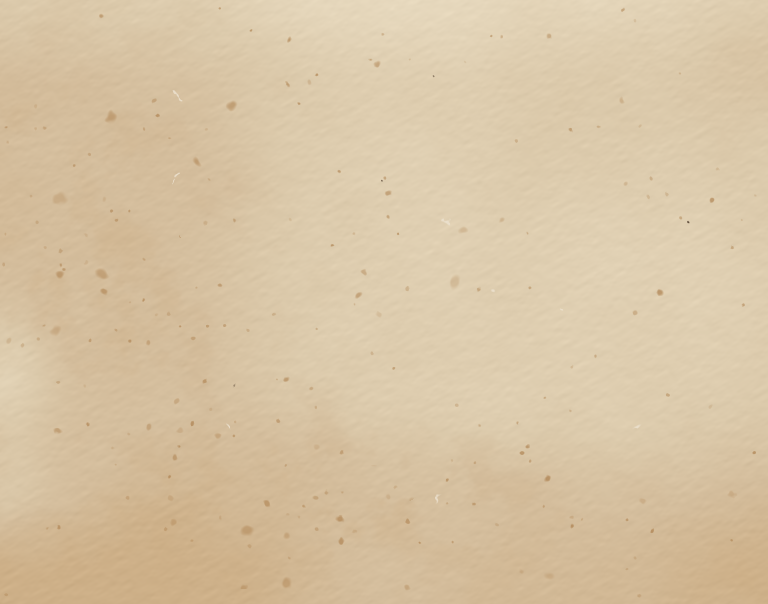
This texture is drawn by a Shadertoy shader. Its source:

```glsl
// Aged parchment: broad warm stains over cream paper with a fine slanted tooth.
// A scalar "age" field picks the tone; relief noise, foxing specks and pale
// scuffs are scattered on top with jittered grids.

#define CREAM vec3(0.890, 0.830, 0.720)
#define SAND  vec3(0.860, 0.790, 0.670)
#define TAN   vec3(0.830, 0.740, 0.610)
#define OCHRE vec3(0.810, 0.700, 0.550)
#define RUST  vec3(0.670, 0.490, 0.290)
#define SCUFF vec3(0.930, 0.890, 0.820)
#define BLOTCH_STRENGTH 0.55
#define GRAIN_STRENGTH 0.030
#define GRAIN_ANGLE 0.5
#define SPECK_CHANCE 0.16

float hash(vec2 p) {
    vec3 q = fract(vec3(p.xyx) * 0.1031);
    q += dot(q, q.yzx + 33.33);
    return fract((q.x + q.y) * q.z);
}

float noise(vec2 p) {
    vec2 i = floor(p), f = fract(p);
    f = f * f * (3.0 - 2.0 * f);
    return mix(mix(hash(i), hash(i + vec2(1, 0)), f.x),
               mix(hash(i + vec2(0, 1)), hash(i + vec2(1, 1)), f.x), f.y);
}

mat2 rotation(float a) {
    return mat2(cos(a), -sin(a), sin(a), cos(a));
}

float fbm(vec2 p) {
    float sum = 0.0, amp = 0.5;
    for (int i = 0; i < 5; i++) {
        sum += amp * noise(p);
        p = rotation(0.6) * p * 2.03 + 17.3;
        amp *= 0.5;
    }
    return sum / 0.97;
}

float glow(vec2 p, vec2 center, vec2 size) {
    vec2 d = (p - center) / size;
    return exp(-dot(d, d));
}

// Where foxing gathers: the left side and a patch low in the middle.
float foxing(vec2 uv) {
    return 0.15 + 0.55 * glow(uv, vec2(0.08, 0.55), vec2(0.28, 0.40))
                + 0.75 * glow(uv, vec2(0.50, 0.19), vec2(0.20, 0.11));
}

// One jittered spot per grid cell; chance and radius vary from cell to cell.
float specks(vec2 p, float cells, float chance, float radius, float seed) {
    vec2 id = floor(p * cells);
    vec2 key = id + seed;
    vec2 center = (id + 0.25 + 0.5 * vec2(hash(key + 3.1), hash(key + 7.7))) / cells;
    vec2 d = rotation(6.28 * hash(key + 5.9)) * (p - center);
    d.x *= 0.65 + 0.35 * hash(key + 9.2);
    float r = radius * mix(0.45, 1.0, hash(key + 11.4));
    float edge = length(d) + r * 0.8 * (noise(p * 0.9 / radius) - 0.5);
    float soft = max(0.5 * r, 0.8 / iResolution.y);
    float present = step(hash(key), chance);
    return present * mix(0.25, 0.9, hash(key + 13.6)) * (1.0 - smoothstep(r - soft, r + soft, edge));
}

// Rare short broken scratches.
float scuffs(vec2 p, float cells, float chance) {
    vec2 id = floor(p * cells);
    vec2 key = id + 71.0;
    vec2 center = (id + 0.3 + 0.4 * vec2(hash(key + 2.3), hash(key + 4.1))) / cells;
    vec2 d = rotation(3.14 * hash(key + 6.5)) * (p - center);
    d.y += 0.008 * (noise(p * 130.0) - 0.5);
    d.x -= clamp(d.x, -0.010, 0.010) * hash(key + 8.8);
    float line = 1.0 - smoothstep(0.0008, 0.0035, length(d));
    return step(hash(key), chance) * line * smoothstep(0.25, 0.6, noise(p * 190.0));
}

// Broad tone: 0 is fresh cream, 1 is deep ochre.
float ageField(vec2 uv, vec2 p) {
    float age = 0.27;
    age += 0.36 * (1.0 - smoothstep(0.0, 0.60, uv.x));
    age += 0.50 * (1.0 - smoothstep(0.0, 0.38, uv.y));
    age += 0.16 * glow(uv, vec2(0.52, 0.22), vec2(0.20, 0.09));
    age += 0.35 * glow(uv, vec2(1.00, 0.95), vec2(0.11, 0.12));
    age += 0.18 * glow(uv, vec2(1.00, 0.05), vec2(0.20, 0.16));
    age -= 0.38 * smoothstep(0.84, 1.02, uv.y);
    age -= 0.17 * glow(uv, vec2(0.88, 0.46), vec2(0.34, 0.22));
    age -= 0.45 * glow(uv, vec2(0.00, 0.38), vec2(0.06, 0.08));
    age -= 0.45 * glow(uv, vec2(0.00, 0.17), vec2(0.09, 0.10));
    age += BLOTCH_STRENGTH * (fbm(p * 3.2 + 4.0) - 0.5);
    age += 0.22 * foxing(uv) * smoothstep(0.50, 0.75, fbm(p * 15.0));
    return age;
}

// Embossed fibres, lit from above.
float paperGrain(vec2 p) {
    vec2 q = rotation(GRAIN_ANGLE) * p * vec2(1.0, 1.0);
    vec2 coarse = q * vec2(65.0, 130.0), fine = q * vec2(140.0, 230.0);
    float relief = noise(coarse) - noise(coarse + vec2(0.2, 0.7));
    return 0.65 * relief + 0.35 * (noise(fine) - noise(fine + vec2(0.3, 0.7)));
}

void mainImage(out vec4 fragColor, in vec2 fragCoord) {
    vec2 uv = fragCoord / iResolution.xy;
    vec2 p = fragCoord / iResolution.y;

    // Paper tone
    float tone = 3.0 * ageField(uv, p);
    vec3 color = mix(CREAM, SAND, clamp(tone, -0.5, 1.0));
    color = mix(color, TAN, clamp(tone - 1.0, 0.0, 1.0));
    color = mix(color, OCHRE, clamp(tone - 2.0, 0.0, 1.3));
    color += GRAIN_STRENGTH * paperGrain(p);

    // Foxing from fine dots to larger drops
    float chance = SPECK_CHANCE * foxing(uv);
    float rust = specks(p, 45.0, chance, 0.0028, 0.0);
    rust = max(rust, specks(p, 26.0, chance, 0.0045, 31.0));
    rust = max(rust, 0.8 * specks(p, 14.0, chance, 0.0075, 57.0));
    color = mix(color, RUST, 0.75 * rust);

    // Pale scuffs and a few dark pinpoints
    color = mix(color, SCUFF, 0.8 * scuffs(p, 9.0, 0.08));
    color = mix(color, vec3(0.25, 0.18, 0.12), specks(p, 12.0, 0.012, 0.0018, 93.0));

    fragColor = vec4(color, 1.0);
}
```
